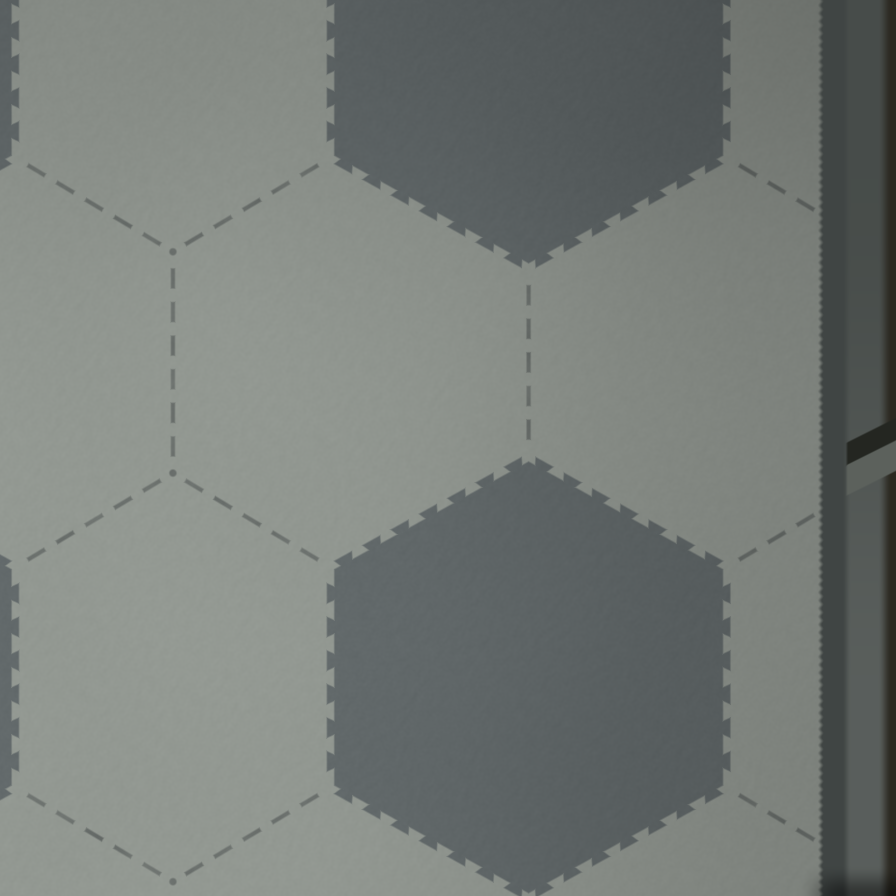
A Shadertoy shader for this pattern:

```glsl
vec2 hashGradient(vec2 cell) {
    vec2 h = vec2(dot(cell, vec2(127.1, 311.7)), dot(cell, vec2(269.5, 183.3)));
    return 2.0 * fract(sin(h) * 43758.5) - 1.0;
}

float gradientNoise(vec2 p) {
    vec2 i = floor(p), f = fract(p);
    vec2 u = f * f * f * (f * (f * 6.0 - 15.0) + 10.0);
    float a = dot(hashGradient(i), f);
    float b = dot(hashGradient(i + vec2(1, 0)), f - vec2(1, 0));
    float c = dot(hashGradient(i + vec2(0, 1)), f - vec2(0, 1));
    float d = dot(hashGradient(i + vec2(1, 1)), f - vec2(1, 1));
    return mix(mix(a, b, u.x), mix(c, d, u.x), u.y);
}

// Antialiased coverage of a signed distance
float cover(float d) {
    float soft = max(0.0014, 0.8 / iResolution.y);
    return 1.0 - smoothstep(-soft, soft, d);
}

// x: offset from the nearest stitch centre along the edge, y: offset across it
vec2 stitchSpace(vec2 p, vec2 a, vec2 b) {
    float len = distance(a, b), pitch = 0.0375;
    vec2 dir = (b - a) / len, rel = p - 0.5 * (a + b);
    float along = dot(rel, dir);
    float count = floor(len / pitch + 0.3);
    pitch = min(pitch, len / count);
    float last = 0.5 * (count - 1.0);
    float centre = clamp(floor(along / pitch + 0.5 * count) - last, -last, last);
    return vec2(along - pitch * centre, dot(rel, vec2(dir.y, -dir.x)));
}

float dash(vec2 p, vec2 a, vec2 b) {
    vec2 s = abs(stitchSpace(p, a, b)) - vec2(0.0112, 0.0023);
    return max(s.x, s.y);
}

// Dovetail tab that flares away from the dark tile
float tab(vec2 p, vec2 a, vec2 b) {
    vec2 s = stitchSpace(p, a, b);
    return max(abs(s.x) - 0.0095 - 0.45 * s.y, abs(s.y + 0.001) - 0.0052);
}

// Window frame along the right side
vec3 frameColor(vec2 p) {
    vec3 rail = mix(vec3(0.35, 0.37, 0.36), vec3(0.28, 0.30, 0.29), smoothstep(0.2, 0.8, p.y));
    vec3 col = mix(vec3(0.25, 0.27, 0.265), rail, smoothstep(0.940, 0.950, p.x));
    col = mix(col, vec3(0.17, 0.16, 0.13), smoothstep(0.980, 0.995, p.x));
    float v = p.y - 0.4635 - 0.5 * (p.x - 0.944);
    float right = smoothstep(0.943, 0.947, p.x);
    col = mix(col, vec3(0.14, 0.15, 0.13), right * cover(abs(v - 0.029) - 0.013));
    return mix(col, vec3(0.36, 0.38, 0.36), right * cover(abs(v) - 0.017));
}

void mainImage(out vec4 fragColor, in vec2 fragCoord) {
    vec2 p = fragCoord / iResolution.xy;

    // Fold the repeat into one quarter around a dark tile
    vec2 period = vec2(0.794, 0.703);
    vec2 q = p - vec2(0.590, 0.244);
    q = abs(q - period * round(q / period));
    vec2 corner = vec2(0.221, 0.123), tip = vec2(0.0, 0.2455), valley = vec2(0.397, 0.228);

    // Dark hexagon with interlocking tabs
    float hexagon = max(q.x - corner.x, dot(q - corner, vec2(0.485, 0.875))) + 0.004;
    float tabs = min(tab(q, vec2(corner.x, -corner.y), corner), tab(q, corner, tip));
    float darkTile = min(hexagon, tabs);

    // Dashed seams between light tiles
    float seams = dash(q, corner, valley);
    seams = min(seams, dash(q, tip, vec2(tip.x, period.y - tip.y)));
    seams = min(seams, dash(q, valley, vec2(valley.x, period.y - valley.y)));
    seams = min(seams, length(q - valley) - 0.004);

    // Tile colours, worn stitches and diagonal surface grain
    vec3 col = vec3(0.565, 0.587, 0.562);
    float wear = 0.85 + 0.3 * gradientNoise(p * 22.0);
    col = mix(col, vec3(0.39, 0.41, 0.40), wear * cover(seams));
    col = mix(col, vec3(0.380, 0.407, 0.412), cover(darkTile));
    vec2 grain = mat2(0.8, 0.6, -0.6, 0.8) * p;
    col += 0.012 * gradientNoise(grain * vec2(150.0, 70.0));
    col += 0.010 * gradientNoise(p * 260.0) + 0.010 * gradientNoise(p * 5.0);

    // Light falls off to the right and the top
    col *= 1.02 - 0.16 * smoothstep(0.25, 1.0, p.x) - 0.11 * smoothstep(0.5, 1.1, p.y);

    float edge = 0.916 + 0.001 * sin(p.y * 700.0);
    col = mix(col, frameColor(p), smoothstep(-0.003, 0.003, p.x - edge));
    col *= 1.0 - 0.45 * smoothstep(0.89, 0.94, p.x) * smoothstep(0.035, 0.0, p.y);
    fragColor = vec4(col, 1.0);
}
```
